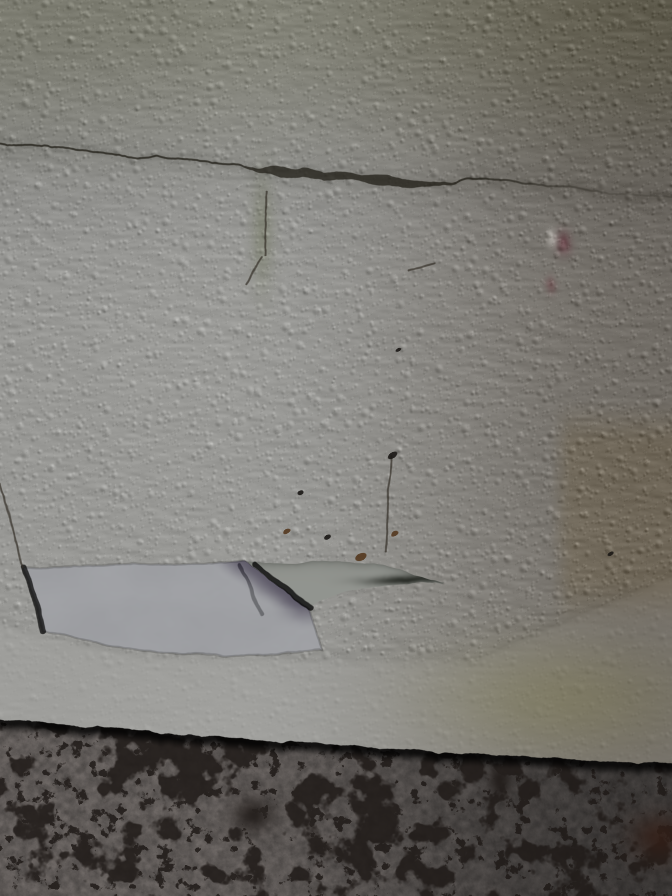
Write a Shadertoy shader that draws this texture.

```glsl
// Cracked, peeling plaster wall above a stained concrete floor.
// Scattered bumps emboss the wall; cracks, torn paint and the floor
// edge are distance fields roughened by noise.

float hash(vec2 p) {
    return fract(sin(dot(p, vec2(127.1, 311.7))) * 43758.5453);
}

float noise(vec2 p) {
    vec2 i = floor(p), f = fract(p);
    f = f * f * (3.0 - 2.0 * f);
    return mix(mix(hash(i), hash(i + vec2(1, 0)), f.x),
               mix(hash(i + vec2(0, 1)), hash(i + 1.0), f.x), f.y);
}

float fbm(vec2 p) {
    float sum = 0.0, amp = 0.5;
    for (int i = 0; i < 4; i++) {
        sum += amp * noise(p);
        p = mat2(1.6, 1.2, -1.2, 1.6) * p + 7.3;
        amp *= 0.5;
    }
    return sum;
}

// Rounded lumps of random size, one per jittered cell
float bumps(vec2 p) {
    float h = 0.0;
    for (int k = 0; k < 9; k++) {
        vec2 c = floor(p) + vec2(k % 3, k / 3) - 1.0;
        float size = hash(c + 17.3), r = 0.12 + 0.35 * size * size;
        h = max(h, r * smoothstep(r, 0.0, length(p - c - vec2(hash(c), hash(c + 41.7)))));
    }
    return h;
}

float plaster(vec2 p) {
    return bumps(p * 75.0) + 0.5 * bumps(p * 140.0)
         + 0.4 * fbm(p * vec2(45, 90)) + 0.2 * noise(p * vec2(60, 230));
}

// Smooth coverage of everything nearer than the width
float ink(float dist, float width) {
    float aa = 0.8 / iResolution.y;
    return 1.0 - smoothstep(width - aa, width + aa, dist);
}

// Line between the two points ends.xy and ends.zw
float stroke(vec2 p, vec4 ends, float width) {
    vec2 d = ends.zw - ends.xy, v = p - ends.xy;
    return ink(length(v - d * clamp(dot(v, d) / dot(d, d), 0.0, 1.0)), width);
}

// Soft spot: center in xy, size in zw
float glow(vec2 p, vec4 spot) {
    vec2 d = (p - spot.xy) / spot.zw;
    return exp(-dot(d, d));
}

vec3 wallColor(vec2 p, vec2 q) {
    // Brightest at left, warm and dim at right and top
    float light = 0.585 - 0.17 * smoothstep(0.25, 0.78, p.x) - 0.07 * smoothstep(0.65, 1.0, p.y);
    light += 0.03 * fbm(p * 5.0) - 0.05 * glow(p, vec4(0, 1, 0.25, 0.2));
    vec3 col = light * mix(vec3(1, 1, 0.98), vec3(1.02, 0.98, 0.92), smoothstep(0.3, 0.75, p.x));
    col.b -= 0.035 * smoothstep(0.75, 1.0, p.y);

    // Smoother skirting below a bent crease
    float crease = p.y - 0.265 - 0.65 * pow(max(0.25 - p.x, 0.0), 2.0) - 0.42 * max(p.x - 0.53, 0.0);
    float skirt = smoothstep(0.008, -0.008, crease);
    float relief = plaster(p) - plaster(p + vec2(0.0015, 0.0022));
    col += clamp(relief, -0.5, 0.5) * mix(0.3, 0.09, skirt);
    col += 0.025 * (skirt - exp(-abs(crease) * 200.0));

    // Damp panel, green and pink stains, a pale chip
    float panel = smoothstep(0.61, 0.64, q.x) * smoothstep(0.29, 0.36, p.y) * smoothstep(0.56, 0.5, p.y);
    col -= panel * vec3(0.015, 0.03, 0.06);
    col.b -= 0.06 * glow(p, vec4(0.62, 0.22, 0.14, 0.06));
    col -= glow(p, vec4(0.293, 0.74, 0.012, 0.06)) * vec3(0.07, 0.06, 0.1);
    col -= glow(q, vec4(0.629, 0.728, 0.008, 0.012)) * vec3(0.05, 0.16, 0.12);
    col -= glow(q, vec4(0.614, 0.682, 0.006, 0.009)) * vec3(0.03, 0.1, 0.08);
    return col + 0.2 * glow(q, vec4(0.616, 0.734, 0.006, 0.009));
}

void addTear(inout vec3 col, vec2 p, vec2 q) {
    float foldX = 0.345 + (q.y > 0.32 ? 1.33 : 0.3) * (0.32 - q.y);
    float leftX = 0.026 + 0.33 * (0.366 - q.y);
    float base = 0.268 + 0.63 * pow(q.x - 0.26, 2.0);
    float sheetD = max(max(q.y - 0.365 - 0.03 * q.x, base - q.y), max(leftX - q.x, q.x - foldX));
    float arc = 0.349 - 0.029 * exp((0.345 - q.x) / 0.035);
    float roof = 0.372 - 0.022 * smoothstep(0.41, 0.495, q.x);
    float hollowD = max(max(q.y - roof, arc - q.y), max(foldX - q.x, q.x - 0.495));

    // Hollow above the curled flap
    vec3 hollow = vec3(0.57, 0.58, 0.56) - 0.13 * exp(-abs(q.y - roof) * 220.0);
    hollow -= 0.38 * glow(q, vec4(0.45, 0.352, 0.04, 0.005));
    col = mix(col, hollow, ink(hollowD, 0.0));

    // Bare sheet with a purple fold at its right end
    vec3 sheet = vec3(0.6, 0.605, 0.62) + 0.04 * fbm(p * vec2(18, 30));
    sheet -= vec3(0.25, 0.27, 0.23) * smoothstep(0.295, 0.33, q.y) * smoothstep(0.045, 0.0, foldX - q.x);
    sheet -= 0.2 * stroke(q, vec4(0.267, 0.369, 0.292, 0.313), 0.002);
    col = mix(col, sheet, ink(sheetD, 0.0));
    col *= 1.0 - 0.18 * ink(abs(sheetD), 0.0013);
    col *= 1.0 - 0.75 * stroke(q, vec4(0.285, 0.369, 0.347, 0.32), 0.0028);
    col *= 1.0 - 0.7 * stroke(q, vec4(0.027, 0.366, 0.049, 0.296), 0.0032);
}

void addMarks(inout vec3 col, vec2 p, vec2 q) {
    // Long crack, widest in the middle
    float crack = p.y - 0.837 + 0.1 * p.x - 0.012 * smoothstep(0.45, 0.55, p.x) - 0.009 * fbm(p.xx * 28.0);
    float open = smoothstep(0.27, 0.31, p.x) * smoothstep(0.52, 0.42, p.x);
    float width = 0.0011 + open * (0.002 + 0.0035 * noise(p.xx * 35.0));
    col -= 0.06 * exp(-abs(crack) * 130.0);
    col = mix(col, vec3(0.1, 0.09, 0.06), ink(abs(crack), width) * mix(0.7, 0.15, smoothstep(0.5, 0.7, p.x)));

    // Hairlines
    vec4 hairs[5] = vec4[](vec4(0, 0.46, 0.026, 0.366), vec4(0.437, 0.49, 0.43, 0.385),
        vec4(0.292, 0.713, 0.276, 0.682), vec4(0.297, 0.785, 0.296, 0.715), vec4(0.455, 0.697, 0.485, 0.706));
    for (int i = 0; i < 5; i++) col = mix(col, vec3(0.2, 0.18, 0.15), 0.7 * stroke(q, hairs[i], 0.0011));

    // Dirt specks: position and radius, negative for rust
    vec3 specks[8] = vec3[](vec3(0.438, 0.491, 0.005), vec3(0.334, 0.45, 0.0035), vec3(0.32, 0.407, -0.004),
        vec3(0.366, 0.401, 0.004), vec3(0.402, 0.379, -0.006), vec3(0.44, 0.405, -0.004),
        vec3(0.445, 0.609, 0.003), vec3(0.682, 0.382, 0.003));
    for (int i = 0; i < 8; i++) {
        vec2 d = q - specks[i].xy;
        vec3 dirt = specks[i].z < 0.0 ? vec3(0.33, 0.22, 0.12) : vec3(0.1, 0.09, 0.08);
        col = mix(col, dirt, 0.9 * ink(length(vec2(d.x, 1.4 * d.y - 0.5 * d.x)), abs(specks[i].z)));
    }
}

vec3 floorColor(vec2 p, vec2 q) {
    vec3 col = vec3(0.375, 0.355, 0.345) * mix(1.0, 0.62, smoothstep(0.2, 0.75, p.x));
    col *= 0.75 + 0.5 * fbm(p * 150.0);
    float blotch = smoothstep(0.48, 0.6, fbm(p * 42.0) + 0.2 * fbm(p * 11.0) - 0.1);
    float pits = smoothstep(0.58, 0.68, fbm(p * 95.0));
    float stain = glow(q, vec4(0.558, 0.128, 0.012, 0.022)) + glow(q, vec4(0.282, 0.09, 0.022, 0.018));
    col = mix(col, vec3(0.12, 0.1, 0.09), 0.85 * max(max(blotch, pits), stain));
    return mix(col, vec3(0.2, 0.12, 0.09), 0.8 * glow(q, vec4(0.735, 0.065, 0.03, 0.025)));
}

void mainImage(out vec4 fragColor, in vec2 fragCoord) {
    vec2 p = fragCoord / iResolution.y;
    vec2 q = p + 0.006 * (vec2(fbm(p * 40.0), fbm(p * 40.0 + 31.0)) - 0.5);
    vec3 wall = wallColor(p, q);
    addTear(wall, p, q);
    addMarks(wall, p, q);

    // Ragged wall foot casting a dark seam
    float foot = p.y - 0.195 + 0.09 * p.x - 0.03 * p.x * p.x - 0.006 * fbm(p.xx * 45.0);
    vec3 ground = floorColor(p, q) * (1.0 - 0.8 * smoothstep(-0.016, -0.003, foot));
    fragColor = vec4(mix(wall, ground, ink(foot, 0.0)), 1);
}
```
